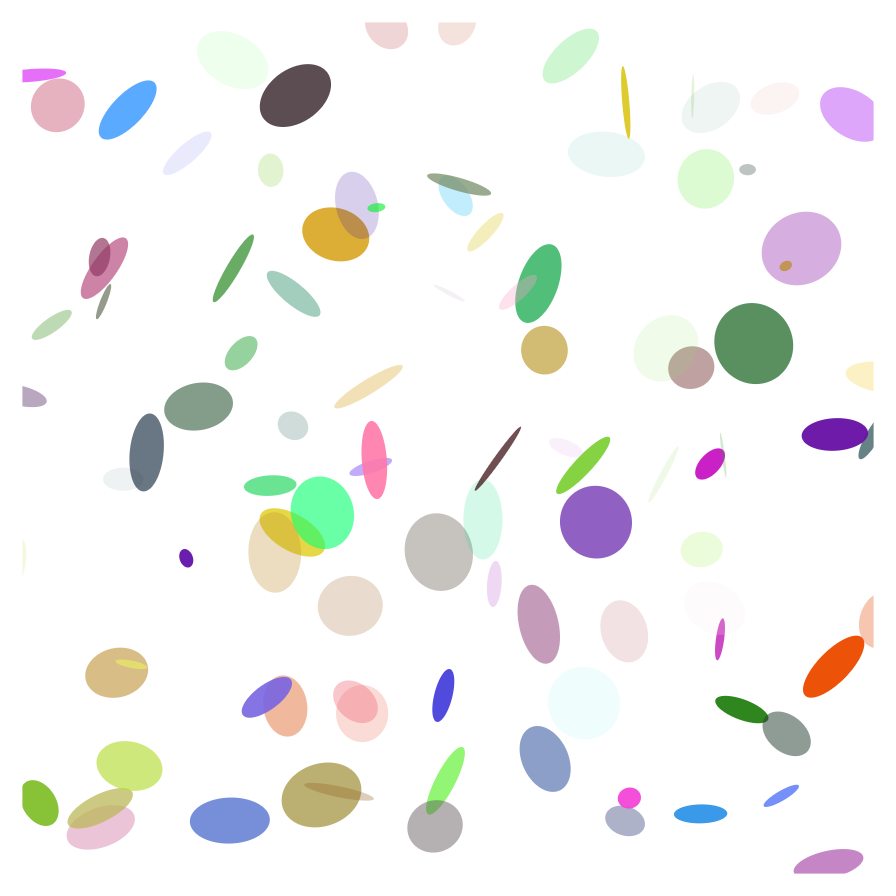
Give the GLSL for this pattern, as a WebGL 1 fragment shader.

```glsl
precision highp float;
// Scattered translucent ellipses of random colour, size and tilt on white paper.

uniform vec2 u_resolution;

#define GRID 10          // ellipses per side
#define JITTER 1.4       // scatter around each cell centre, in cells
#define MARGIN 0.025     // blank border of the canvas
#define MIN_RADIUS 0.001
#define MAX_RADIUS 0.0465
#define MIN_ALPHA 0.03
#define SEED 17.0

const float PI = 3.14159265;
const vec3 PAPER = vec3(1.0);

// Three random values in 0..1 from a cell and a salt, without sine.
vec3 hash3(vec2 cell, float salt) {
    vec3 p = fract(vec3(cell.xyx + salt * vec3(1.37, 2.71, 3.19))
                   * vec3(0.1031, 0.1030, 0.0973));
    p += dot(p, p.yxz + 33.33);
    return fract((p.xxy + p.yzz) * p.zyx);
}

mat2 rotation(float angle) {
    float c = cos(angle), s = sin(angle);
    return mat2(c, s, -s, c);
}

// First-order signed distance to an ellipse centred on the origin.
float ellipseDistance(vec2 p, vec2 radii) {
    vec2 q = p / radii;
    return 0.5 * (dot(q, q) - 1.0) / max(length(q / radii), 1e-4);
}

// Antialiased fill, one pixel wide at the edge.
float coverage(float dist, float pixel) {
    return clamp(0.5 - dist / pixel, 0.0, 1.0);
}

void main() {
    float side = min(u_resolution.x, u_resolution.y);
    float pixel = 1.0 / side;
    vec2 uv = (gl_FragCoord.xy - 0.5 * u_resolution) / side + 0.5;
    vec3 color = PAPER;

    // Blend one ellipse per cell of a strongly jittered grid.
    for (int row = 0; row < GRID; row++) {
        for (int col = 0; col < GRID; col++) {
            vec2 cell = vec2(float(col), float(row));
            vec3 place = hash3(cell, SEED);
            vec3 form = hash3(cell, SEED + 11.0);
            vec3 tint = hash3(cell, SEED + 23.0);

            vec2 spot = (cell + 0.5 + JITTER * (place.xy - 0.5)) / float(GRID);
            vec2 center = mix(vec2(MARGIN), vec2(1.0 - MARGIN), spot);
            vec2 radii = mix(vec2(MIN_RADIUS), vec2(MAX_RADIUS), form.xy);
            vec2 local = rotation(PI * place.z) * (uv - center);

            float alpha = mix(MIN_ALPHA, 1.0, form.z);
            float fill = coverage(ellipseDistance(local, radii), pixel);
            color = mix(color, tint, alpha * fill);
        }
    }

    // Crop to the frame inside the margin.
    vec2 edge = abs(uv - 0.5) - (0.5 - MARGIN);
    color = mix(PAPER, color, coverage(max(edge.x, edge.y), pixel));

    gl_FragColor = vec4(color, 1.0);
}
```
